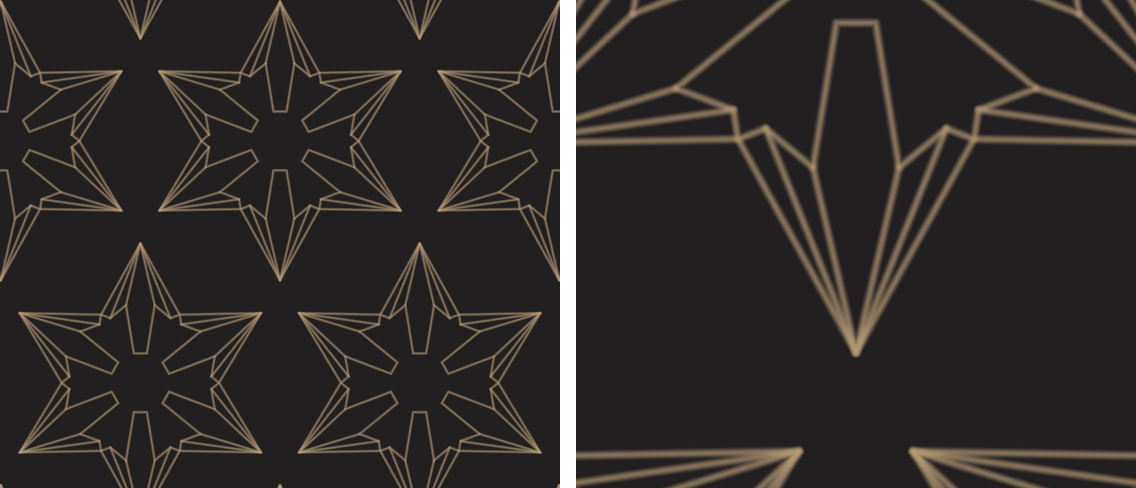
Left, the full canvas; right, a detail of the centre.
Reproduce this pattern procedurally as a Shadertoy shader.

```glsl
#define PERIOD 0.4987             // star spacing, in canvas widths
#define CENTER vec2(0.5, 0.6198)  // one star centre, in canvas widths
#define STAR_RADIUS 0.2487        // centre to tip
#define LINE_REACH 0.0038         // distance at which a line has faded out
#define LINE_STRENGTH 0.65
#define GROUND vec3(0.133, 0.122, 0.127)
#define GOLD vec3(0.73, 0.62, 0.47)

const float SECTOR = radians(60.0);

float segmentDistance(vec2 p, vec2 a, vec2 b) {
    vec2 ap = p - a, ab = b - a;
    return length(ap - ab * clamp(dot(ap, ab) / dot(ab, ab), 0.0, 1.0));
}

// Offset from the nearest centre of a triangular lattice
vec2 latticeOffset(vec2 p) {
    vec2 cell = PERIOD * vec2(1.0, sqrt(3.0));
    vec2 even = mod(p + 0.5 * cell, cell) - 0.5 * cell;
    vec2 odd = mod(p, cell) - 0.5 * cell;
    return dot(even, even) < dot(odd, odd) ? even : odd;
}

// Fold all six mirrored arms onto half of the upward one
vec2 foldArm(vec2 p) {
    float angle = atan(p.x, p.y);
    angle = abs(mod(angle + 0.5 * SECTOR, SECTOR) - 0.5 * SECTOR);
    return length(p) * vec2(sin(angle), cos(angle));
}

// Uncovered share left by one soft line
float gap(vec2 p, vec2 a, vec2 b, float reach) {
    return 1.0 - LINE_STRENGTH * (1.0 - smoothstep(0.0, reach, segmentDistance(p, a, b)));
}

float starLines(vec2 p, float reach) {
    vec2 tip = vec2(0.0, 1.0);
    vec2 shoulder = vec2(0.103, 0.557);
    vec2 notch = vec2(0.216, 0.464);
    vec2 valley = vec2(0.2823, 0.489);
    vec2 foot = vec2(0.047, 0.211);

    // Rays fanning out from the tip
    float open = gap(p, tip, shoulder, reach);
    open *= gap(p, tip, notch, reach);
    open *= gap(p, tip, valley, reach);

    // Joined outline: valley, notch, shoulder, foot, axis
    float outline = min(segmentDistance(p, valley, notch), segmentDistance(p, notch, shoulder));
    outline = min(outline, segmentDistance(p, shoulder, foot));
    outline = min(outline, segmentDistance(p, foot, vec2(0.0, foot.y)));
    open *= 1.0 - LINE_STRENGTH * (1.0 - smoothstep(0.0, reach, outline));
    return 1.0 - open;
}

void mainImage(out vec4 fragColor, in vec2 fragCoord) {
    vec2 p = latticeOffset(fragCoord / iResolution.x - CENTER);
    float reach = max(LINE_REACH, 1.5 / iResolution.x) / STAR_RADIUS;
    float ink = starLines(foldArm(p / STAR_RADIUS), reach);
    fragColor = vec4(mix(GROUND, GOLD, ink), 1.0);
}
```
